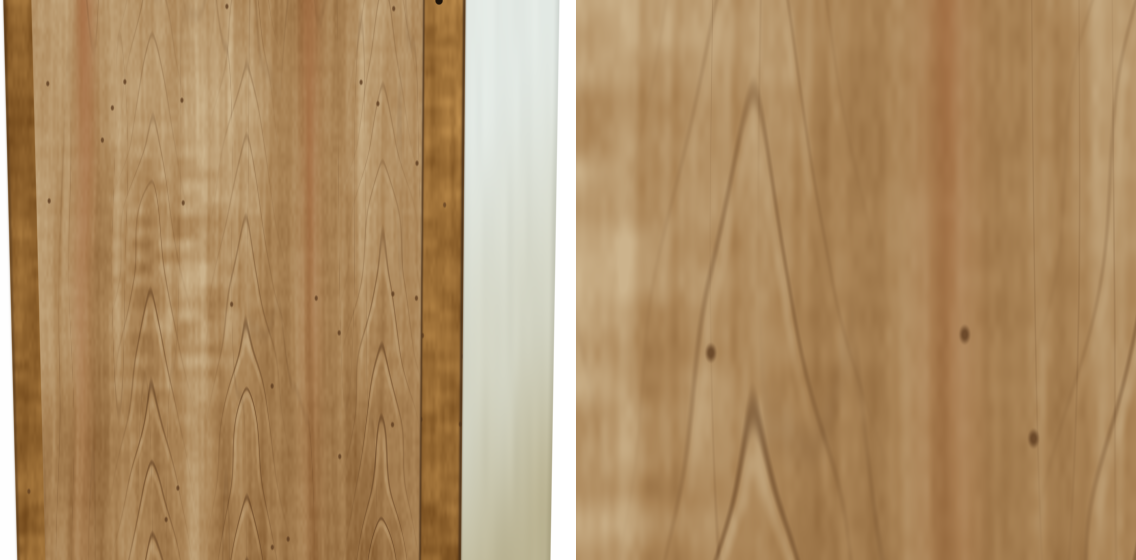
Left: the whole. Right: its middle third, enlarged.
Write a three.js fragment shader that draws this texture.

```glsl
varying vec2 vUv;

// Colours
const vec3 WOOD_DARK = vec3(0.53, 0.37, 0.20);
const vec3 WOOD_MID = vec3(0.665, 0.515, 0.335);
const vec3 WOOD_LIGHT = vec3(0.77, 0.66, 0.50);
const vec3 RED_HEART = vec3(0.64, 0.39, 0.23);
const vec3 GRAIN_INK = vec3(0.36, 0.23, 0.12);
const vec3 STILE_DARK = vec3(0.41, 0.25, 0.08);
const vec3 STILE_LIGHT = vec3(0.73, 0.54, 0.29);
const vec3 SIDE_TOP = vec3(0.89, 0.915, 0.895);
const vec3 SIDE_MID = vec3(0.83, 0.835, 0.77);
const vec3 SIDE_LOW = vec3(0.73, 0.70, 0.57);
const vec3 BACKDROP = vec3(0.995);

// Board edges as x at the bottom and x at the top
const vec2 LEFT_EDGE = vec2(0.031, 0.006);
const vec2 PANEL_LEFT = vec2(0.081, 0.056);
const vec2 PANEL_RIGHT = vec2(0.750, 0.757);
const vec2 STILE_RIGHT = vec2(0.823, 0.831);
const vec2 SIDE_RIGHT = vec2(0.983, 0.999);
const float EDGE_SOFTNESS = 0.0015;

// Grain
const vec3 ARCH_CENTRES = vec3(0.272, 0.442, 0.683);
const float ARCH_WIDTH = 0.042;
const float ARCH_SLOPE = 5.5;
const float ARCH_RATE = 6.5;
const vec2 HEART_CENTRES = vec2(0.150, 0.556);
const vec2 SPECK_GRID = vec2(26.0, 18.0);
const float SPECK_SHARE = 0.07;

float hash(vec2 p) {
  vec3 q = fract(vec3(p.xyx) * 0.1031);
  q += dot(q, q.yzx + 33.33);
  return fract((q.x + q.y) * q.z);
}

float noise(vec2 p) {
  vec2 i = floor(p), f = fract(p);
  f = f * f * (3.0 - 2.0 * f);
  return mix(mix(hash(i), hash(i + vec2(1, 0)), f.x),
             mix(hash(i + vec2(0, 1)), hash(i + vec2(1, 1)), f.x), f.y);
}

// Noise centred on zero
float wave(vec2 p) { return noise(p) - 0.5; }

float bell(float d, float width) { return exp(-d * d / (width * width)); }

float edgeX(vec2 edge, float y) { return mix(edge.x, edge.y, y); }

float rightOf(float x, float edge) {
  return smoothstep(-EDGE_SOFTNESS, EDGE_SOFTNESS, x - edge);
}

vec3 woodRamp(float t) {
  return t < 0.5 ? mix(WOOD_DARK, WOOD_MID, max(t, 0.0) * 2.0)
                 : mix(WOOD_MID, WOOD_LIGHT, min(t * 2.0 - 1.0, 1.3));
}

float specks(vec2 p) {
  vec2 cell = floor(p * SPECK_GRID);
  vec2 centre = 0.2 + 0.6 * vec2(hash(cell + 7.0), hash(cell + 19.0));
  vec2 d = (fract(p * SPECK_GRID) - centre) / SPECK_GRID;
  float present = step(1.0 - SPECK_SHARE, hash(cell + 41.0));
  return present * smoothstep(0.0042, 0.001, length(d * vec2(1.0, 0.6)));
}

vec3 panelWood(vec2 p) {
  float x = p.x + 0.008 * wave(p * vec2(9.0, 4.0));
  float y = p.y;

  // Long streaks, cross figure and overall light
  float tone = 0.37 + 0.30 * smoothstep(0.1, 0.8, y);
  tone += 0.36 * wave(vec2(x * 28.0, y * 1.3)) + 0.34 * wave(vec2(x * 85.0, y * 2.0));
  tone += 0.20 * wave(vec2(x * 190.0, y * 5.0)) + 0.12 * wave(p * vec2(260.0, 90.0));
  tone += 0.22 * wave(p * vec2(7.0, 5.0)) + 0.16 * bell(x - 0.35, 0.035);
  float figure = bell(x - 0.31, 0.10) * bell(y - 0.50, 0.22);
  tone += (0.10 + 0.50 * figure) * wave(p * vec2(24.0, 48.0));

  // Nested arches with a dark line and a pale inner rim
  float ink = 0.0;
  for (int i = 0; i < 3; i++) {
    float dx = x - ARCH_CENTRES[i];
    float rise = y + ARCH_SLOPE * sqrt(dx * dx + 0.00003);
    float phase = rise * ARCH_RATE + float(i) * 0.37 + 0.9 * wave(p * vec2(16.0, 8.0));
    float band = fract(phase);
    float reach = bell(dx, ARCH_WIDTH) * mix(1.0, 0.4, smoothstep(0.35, 0.7, y));
    ink += reach * smoothstep(0.08, 0.0, abs(band - 0.5));
    tone += reach * (0.25 * smoothstep(0.16, 0.0, abs(band - 0.36)) - 0.08);
  }
  float hairline = smoothstep(0.035, 0.0, abs(wave(vec2(x * 42.0, y * 1.6))));
  ink += 0.35 * hairline * noise(p * vec2(20.0, 6.0));

  vec3 color = woodRamp(tone);
  float heart = bell(x - HEART_CENTRES.x, 0.017) + bell(x - HEART_CENTRES.y, 0.017);
  color = mix(color, RED_HEART, heart * (0.15 + 0.45 * y) * (0.6 + 0.6 * noise(vec2(x * 90.0, y * 3.0))));
  color = mix(color, GRAIN_INK, min(ink * 0.50, 0.65));
  return mix(color, GRAIN_INK, 0.8 * specks(p));
}

vec3 stileWood(vec2 p, float tone) {
  tone += 0.35 * wave(p * vec2(22.0, 14.0)) + 0.25 * wave(p * vec2(30.0, 55.0));
  tone += 0.30 * wave(p * vec2(110.0, 4.0)) + 0.12 * wave(p * vec2(240.0, 60.0));
  vec3 color = mix(STILE_DARK, STILE_LIGHT, clamp(tone, 0.0, 1.1));
  return mix(color, GRAIN_INK, 0.7 * specks(p + 3.0));
}

vec3 sideBoard(vec2 p, float across) {
  float shade = 1.0 - p.y + 0.18 * (across - 0.5) + 0.10 * wave(p * vec2(30.0, 3.0));
  vec3 color = mix(SIDE_TOP, SIDE_MID, smoothstep(0.1, 0.65, shade));
  color = mix(color, SIDE_LOW, smoothstep(0.6, 1.05, shade));
  return color + 0.025 * wave(p * vec2(90.0, 5.0)) - 0.06 * smoothstep(0.93, 1.0, across);
}

void main() {
  vec2 p = vUv;
  float left = edgeX(LEFT_EDGE, p.y), panelLeft = edgeX(PANEL_LEFT, p.y);
  float panelRight = edgeX(PANEL_RIGHT, p.y), stileRight = edgeX(STILE_RIGHT, p.y);
  float sideRight = edgeX(SIDE_RIGHT, p.y);

  // Boards from left to right
  vec3 color = mix(BACKDROP, stileWood(p, 0.42), rightOf(p.x, left));
  color = mix(color, panelWood(p), rightOf(p.x, panelLeft));
  color = mix(color, stileWood(p, 0.48 + 0.30 * p.y), rightOf(p.x, panelRight));
  color = mix(color, sideBoard(p, (p.x - stileRight) / (sideRight - stileRight)), rightOf(p.x, stileRight));
  color = mix(color, BACKDROP, rightOf(p.x, sideRight));

  // Joints and the knot hole at the top
  float joints = 0.65 * bell(p.x - panelRight, 0.0022) + 0.75 * bell(p.x - stileRight + 0.002, 0.003);
  joints += 0.4 * bell(p.x - left - 0.002, 0.003);
  color = mix(color, GRAIN_INK * 0.7, joints);
  float hole = smoothstep(0.008, 0.005, length((p - vec2(0.784, 0.999)) * vec2(1.0, 0.9)));
  gl_FragColor = vec4(mix(color, GRAIN_INK * 0.3, hole), 1.0);
}
```
